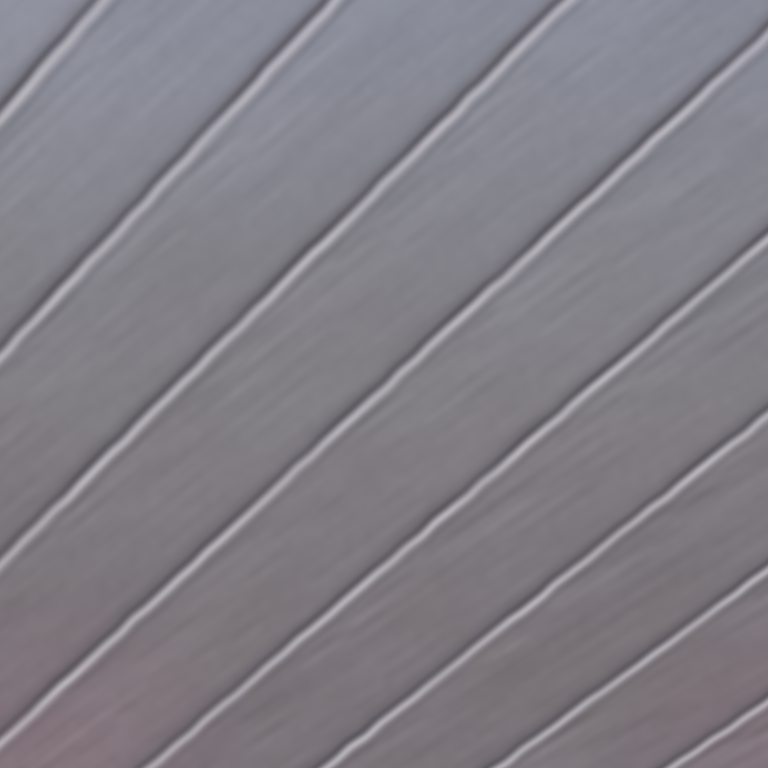
Reproduce this texture procedurally as a Shadertoy shader.

```glsl
const float FIRST_SEAM = -1.0;
const float LAST_SEAM = 8.0;

const vec3 PAINT_BOTTOM = vec3(0.482, 0.456, 0.476);
const vec3 PAINT_MIDDLE = vec3(0.508, 0.498, 0.522);
const vec3 PAINT_TOP    = vec3(0.545, 0.557, 0.605);
const vec3 ROSE_TINT    = vec3(0.025, -0.012, 0.0);
const vec3 EDGE_LIGHT   = vec3(0.72, 0.705, 0.735);
const vec3 GROOVE_DARK  = vec3(0.335, 0.32, 0.35);

float hash(vec2 p) {
    vec3 q = fract(p.xyx * vec3(0.1031, 0.1030, 0.0973));
    q += dot(q, q.yzx + 33.33);
    return fract((q.x + q.y) * q.z);
}

float valueNoise(vec2 p) {
    vec2 cell = floor(p);
    vec2 f = fract(p);
    f = f * f * (3.0 - 2.0 * f);
    float low  = mix(hash(cell), hash(cell + vec2(1.0, 0.0)), f.x);
    float high = mix(hash(cell + vec2(0.0, 1.0)), hash(cell + vec2(1.0, 1.0)), f.x);
    return mix(low, high, f.y);
}

float bump(float x, float center, float width) {
    float t = (x - center) / width;
    return exp(-t * t);
}

// Seams fan out: returns (distance along, signed distance above) seam n.
vec2 seamCoords(vec2 p, float n) {
    float t = 0.0735 + n * (0.1573 - 0.0046 * n);
    float slope = 1.14 + n * (-0.078 + 0.0018 * n);
    vec2 dir = normalize(vec2(1.0, slope));
    vec2 q = p - vec2(t, 1.0 - t);
    return vec2(dot(q, dir), dot(q, vec2(-dir.y, dir.x)));
}

// Paint turns cooler upwards, with a rosy cast in the lower corners.
vec3 paintColor(vec2 p) {
    vec3 color = mix(PAINT_BOTTOM, PAINT_MIDDLE, smoothstep(0.05, 0.6, p.y));
    color = mix(color, PAINT_TOP, smoothstep(0.5, 1.05, p.y));
    float corner = 1.0 - smoothstep(0.0, 0.28, length(p - vec2(0.08, 0.0)));
    corner += 0.7 * (1.0 - smoothstep(0.0, 0.25, length(p - vec2(1.0, 0.0))));
    color += ROSE_TINT * corner;
    return color + 0.025 * (0.5 - p.x) * smoothstep(0.3, 1.0, p.y);
}

// Embossed fibres: light minus shadow of a stretched height field.
float woodGrain(vec2 board, float seed) {
    vec2 q = board + vec2(seed * 3.7, seed * 1.9);
    q.y += 0.10 * q.x;
    vec2 fine = q * vec2(16.0, 95.0);
    vec2 broad = q * vec2(5.0, 38.0);
    float relief = valueNoise(fine) - valueNoise(fine + vec2(0.25, 0.75));
    float bands = valueNoise(broad) - 0.5;
    float ribbed = mix(0.55, 1.2, smoothstep(-0.13, -0.02, board.y));
    return (0.028 * relief + 0.026 * bands) * ribbed;
}

// Dark groove above the seam and a lit rounded edge on it.
vec3 shadeSeam(vec3 color, vec2 seam, float n) {
    float scale = 1.12 - 0.045 * n;
    float wobble = valueNoise(vec2(seam.x * 38.0, n * 7.0)) - 0.5;
    float d = (seam.y + 0.0022 * wobble) / scale;
    float wear = 0.85 + 0.3 * valueNoise(vec2(seam.x * 14.0, n * 5.0 + 40.0));
    float groove = 0.62 * bump(d, 0.0105, 0.0052) + 0.22 * bump(d, 0.017, 0.009);
    float underside = 0.18 * bump(d, -0.012, 0.005);
    color = mix(color, GROOVE_DARK, clamp((groove + underside) * wear, 0.0, 1.0));
    return mix(color, EDGE_LIGHT, min(0.86 * wear * bump(d, 0.0, 0.0054), 1.0));
}

void mainImage(out vec4 fragColor, in vec2 fragCoord) {
    vec2 p = fragCoord / iResolution.xy;

    // The board belongs to the lowest seam above this point.
    vec2 board = vec2(0.0);
    float boardId = FIRST_SEAM;
    for (float n = FIRST_SEAM; n <= LAST_SEAM; n++) {
        vec2 seam = seamCoords(p, n);
        if (seam.y < 0.0) {
            board = seam;
            boardId = n;
        }
    }

    vec3 color = paintColor(p);
    color += woodGrain(board, boardId + 4.0);
    color += 0.012 * (hash(vec2(boardId + 9.0, 3.0)) - 0.5);
    color += 0.012 * (valueNoise(p * 75.0) - 0.5);
    color += 0.014 * (valueNoise(p * 9.0 + 20.0) - 0.5) * vec3(0.8, 0.9, 1.3);

    for (float n = FIRST_SEAM; n <= LAST_SEAM; n++) {
        color = shadeSeam(color, seamCoords(p, n), n);
    }
    fragColor = vec4(color, 1.0);
}
```
